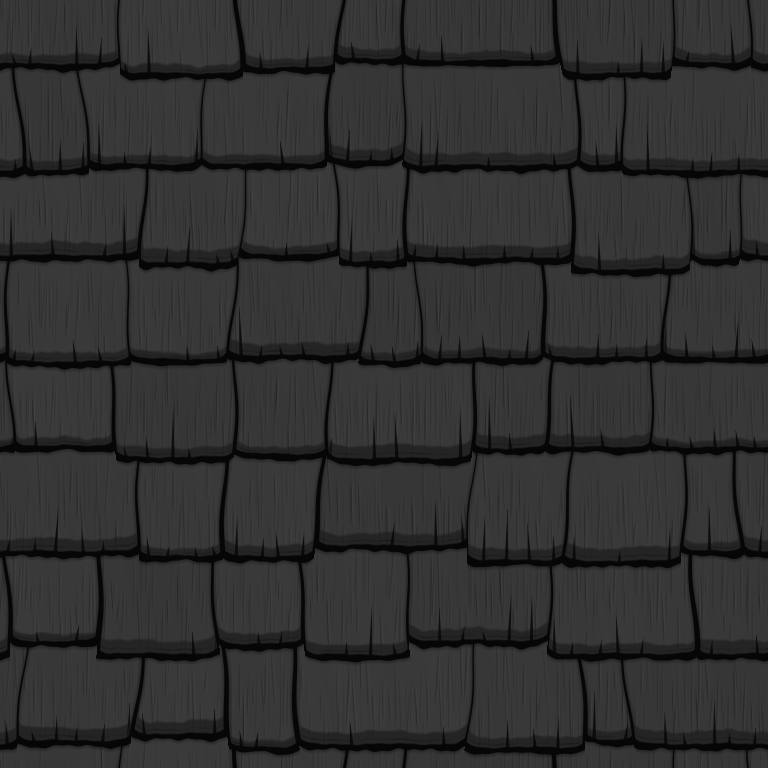
Give the GLSL for this texture map, as a WebGL 1 fragment shader.

```glsl
precision highp float;
uniform vec2 u_resolution;

#define ROWS 8.0
#define COLUMNS 7.0
#define ROW_PHASE 0.73
#define SEAM_JITTER 0.66
#define CRACK_CELLS 34.0
#define GRAIN_CELLS 62.0
#define GRAIN_DEPTH 0.055
#define WOOD vec3(0.22)
#define BEVEL vec3(0.135)
#define GAP vec3(0.025)

const float TAU = 6.2831853;

float hash(vec2 p) {
  return fract(sin(dot(p, vec2(127.1, 311.7))) * 43758.545);
}

// Layered sines with whole frequencies, so they wrap across the canvas
float wobble(float x, float seed) {
  float a = x * TAU;
  return 0.5 * sin(a * 9.0 + seed * 2.3) + 0.3 * sin(a * 23.0 + seed * 5.1)
       + 0.2 * sin(a * 47.0 + seed * 3.7);
}

// Left seam of a shingle, in column units; h is the height in rows
float seam(float i, float row, float h) {
  vec2 id = vec2(mod(i, COLUMNS), row);
  float slant = (hash(id + 13.0) - 0.5) * 0.22;
  float bend = 0.018 * sin(h * 5.0 + hash(id + 4.0) * TAU);
  return i + (hash(id + 31.0) - 0.5) * SEAM_JITTER + slant * (h - 0.5) + bend;
}

// Slanted hairlines: a dark stroke with a light rim on its right
float grain(float x, float h, float cells, float seed, float px) {
  float s = x * cells;
  vec2 id = vec2(mod(floor(s), cells), seed);
  float path = mix(0.15 + 0.7 * hash(id), 0.15 + 0.7 * hash(id + 7.0), clamp(h, 0.0, 1.2));
  float d = (fract(s) - path) / cells;
  float start = hash(id + 17.0) * 0.7 - 0.2;
  float span = 0.3 + 0.6 * hash(id + 23.0);
  float fade = smoothstep(start, start + 0.15, h)
             * (1.0 - smoothstep(start + span * 0.6, start + span, h));
  float w = 0.0011 + px * 0.5;
  float dark = 1.0 - smoothstep(0.0, w, abs(d));
  float light = 1.0 - smoothstep(0.0, w, abs(d - 0.0021));
  return fade * (0.35 + 0.65 * hash(id + 41.0)) * (0.4 * light - dark);
}

// Tapered split rising from the lower edge; 1 inside
float crack(float x, float e, float row, float px) {
  float s = x * CRACK_CELLS;
  vec2 id = vec2(mod(floor(s), CRACK_CELLS), row + 50.0);
  float len = 0.012 + 0.055 * pow(hash(id + 3.0), 2.0);
  float lean = (hash(id + 9.0) - 0.5) * 0.25;
  float center = 0.3 + 0.4 * hash(id) + lean * e / len;
  float d = abs(fract(s) - center) / CRACK_CELLS;
  float w = 0.0023 * (1.0 - e / len);
  float on = step(0.35, hash(id + 5.0)) * step(e, len);
  return on * (1.0 - smoothstep(w - px, w + px, d));
}

// Paints one row of shingles over the rows beneath it
vec3 paintRow(vec3 under, float x, float v, float rowIndex, float px) {
  float row = mod(rowIndex, ROWS);
  float h = rowIndex - v;
  float y = h / ROWS;

  // Shingle holding this point and the distance to its sides
  float q = x * COLUMNS;
  float i = floor(q);
  if (q < seam(i, row, h)) i -= 1.0;
  else if (q > seam(i + 1.0, row, h)) i += 1.0;
  float left = (q - seam(i, row, h)) / COLUMNS;
  float right = (seam(i + 1.0, row, h) - q) / COLUMNS;
  float side = min(left, right);
  vec2 id = vec2(mod(i, COLUMNS), row);

  // Uneven lower edge with worn corners
  float corner = exp(-side / 0.007);
  float drop = (hash(id + 61.0) - 0.5) * 0.021 + (hash(vec2(row, 77.0)) - 0.5) * 0.008;
  float e = y - drop - 0.0016 * wobble(x, row + id.x) - 0.005 * corner;
  float lip = 0.0075 + 0.003 * wobble(x, row * 1.7 + 4.0);
  float face = e - 0.004 * corner;

  // Wood face with grain
  float strokes = grain(x, h, GRAIN_CELLS, row + 100.0, px)
                + grain(x + 0.37 / GRAIN_CELLS, h, GRAIN_CELLS, row + 200.0, px)
                + 0.6 * grain(x, h, GRAIN_CELLS * 2.0, row + 300.0, px);
  vec3 c = WOOD + (hash(id + 19.0) - 0.5) * 0.016 + GRAIN_DEPTH * strokes;
  c += 0.004 * wobble(x + 0.03 * h, row * 3.1);

  // Dark cut end along the bottom
  float depth = 0.009 + 0.009 * hash(id + 29.0) + 0.0025 * wobble(x, row * 2.9 + 1.0);
  float cut = 1.0 - smoothstep(depth - 0.002 - px, depth + 0.001 + px, face);
  c = mix(c, BEVEL + 0.25 * GRAIN_DEPTH * strokes, cut * 0.92);
  float crease = 1.0 - smoothstep(0.0, 0.0012 + px, abs(face - depth * 0.35));
  c = mix(c, GAP, 0.35 * crease * (0.5 + 0.5 * wobble(x, row + 8.0)));

  // Splits, side gaps and the shadow line under the edge
  c = mix(c, GAP, 0.85 * crack(x, max(face, 0.0), row, px));
  float seamId = left < right ? id.x : mod(id.x + 1.0, COLUMNS);
  float gap = 0.0008 + 0.0024 * hash(vec2(seamId, row + 90.0));
  gap *= 1.25 - 0.5 * clamp(h, 0.0, 1.0);
  c = mix(c, BEVEL, 0.6 * (1.0 - smoothstep(gap, gap + 0.005, side)));
  c = mix(c, GAP, 1.0 - smoothstep(gap - px, gap + px, side));
  c = mix(GAP, c, smoothstep(-px, px + 0.001, face));

  float cover = smoothstep(-px, px, e + lip);
  vec3 shaded = under * mix(0.72, 1.0, smoothstep(0.0, 0.006, -e - lip));
  return mix(shaded, c, cover);
}

void main() {
  vec2 p = gl_FragCoord.xy / u_resolution;
  float px = 0.7 / min(u_resolution.x, u_resolution.y);
  float v = (1.0 - p.y) * ROWS - ROW_PHASE;
  vec3 color = GAP;
  for (int k = 2; k >= 0; k--) {
    color = paintRow(color, p.x, v, floor(v) + float(k), px);
  }
  gl_FragColor = vec4(color, 1.0);
}
```
